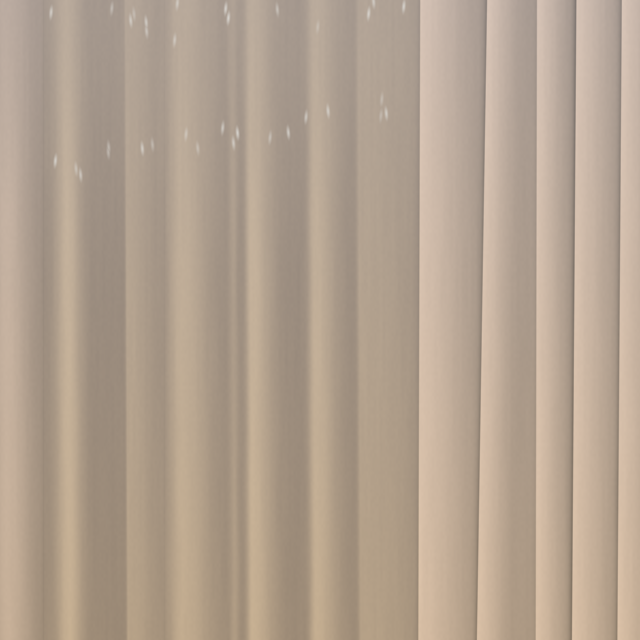
Give the GLSL for this texture, as a Shadertoy shader.

```glsl
// Draws beige curtains: a softly rippled sheer with small glints, beside heavier overlapping pleats.
#define SHADOW vec3(0.60, 0.542, 0.487)
#define SHEER_LIT vec3(0.82, 0.737, 0.632)
#define CLOTH_LIT vec3(0.82, 0.735, 0.658)
#define GLINT_COLOR vec3(0.86, 0.85, 0.83)
#define SHEER_BASE 0.606
#define CLOTH_EDGE 0.655
#define PLEAT_LIGHT 0.825
#define PLEAT_FALL 0.155
#define GLINT_GROUPS 9
#define GLINT_SIZE vec2(0.0028, 0.0098)
#define WEAVE 0.013

// Sheer ripples: centre, left softness, right softness, brightness
const vec4 RIPPLES[8] = vec4[8](
    vec4(0.010, 0.030, 0.038, 0.170), vec4(0.106, 0.019, 0.021, 0.165),
    vec4(0.199, 0.003, 0.042, 0.105), vec4(0.283, 0.020, 0.045, 0.145),
    vec4(0.365, 0.007, 0.007, 0.070), vec4(0.393, 0.009, 0.032, 0.165),
    vec4(0.492, 0.010, 0.034, 0.155), vec4(0.563, 0.005, 0.095, 0.098));

// Heavy pleats: left edge, tilt, width of falloff, crease depth
const vec4 PLEATS[5] = vec4[5](
    vec4(0.655, 0.003, 0.105, 0.12), vec4(0.753, 0.016, 0.062, 0.28),
    vec4(0.838, 0.002, 0.058, 0.08), vec4(0.897, 0.007, 0.078, 0.36),
    vec4(0.968, 0.007, 0.072, 0.26));

float hash(vec2 p) {
    p = fract(p * vec2(0.1031, 0.1137));
    p += dot(p, p.yx + 33.33);
    return fract((p.x + p.y) * p.x * 91.7);
}

float noise(vec2 p) {
    vec2 i = floor(p), f = fract(p);
    f = f * f * (3.0 - 2.0 * f);
    return mix(mix(hash(i), hash(i + vec2(1, 0)), f.x),
               mix(hash(i + vec2(0, 1)), hash(i + vec2(1, 1)), f.x), f.y);
}

// Brightness of the sheer: asymmetric soft ridges, paler and flatter near the top
float sheerTone(vec2 uv) {
    float sum = 0.0;
    for (int i = 0; i < 8; i++) {
        vec4 r = RIPPLES[i];
        float d = uv.x - r.x + 0.004 * (uv.y - 0.5);
        float s = d / (d < 0.0 ? r.y : r.z);
        sum += r.w * exp(-s * s);
    }
    float top = smoothstep(0.5, 1.0, uv.y);
    float seam = exp(-abs(uv.x - 0.068) / 0.002) + 0.6 * exp(-abs(uv.x - 0.257) / 0.002);
    return SHEER_BASE + 0.045 * top + sum * mix(1.0, 0.55, top) - 0.025 * seam;
}

// Pleats overlap from left to right, each casting a crease on the previous one
float addPleats(float tone, vec2 uv, float px) {
    for (int i = 0; i < 5; i++) {
        vec4 p = PLEATS[i];
        float d = uv.x - p.x - p.y * (uv.y - 0.5);
        float body = PLEAT_LIGHT - PLEAT_FALL * smoothstep(0.0, 1.0, d / p.z);
        body += 0.03 * exp(-max(d, 0.0) / 0.007);
        tone *= 1.0 - p.w * exp(-max(-d, 0.0) / 0.0035);
        tone = mix(tone, body, smoothstep(-px, px, d));
    }
    return tone;
}

// Two slanting rows of scattered upright glints
float glints(vec2 uv, float px) {
    float light = 0.0;
    for (int row = 0; row < 2; row++)
    for (int g = 0; g < GLINT_GROUPS; g++)
    for (int k = 0; k < 3; k++) {
        vec2 id = vec2(g * 3 + k + 5, row * 17 + 3);
        float cx = 0.08 + 0.55 * (float(g) + 0.6 * hash(id.yy + float(g))) / float(GLINT_GROUPS - 1);
        float cy = row == 0 ? 0.945 + 0.10 * cx : 0.715 + 0.20 * cx;
        vec2 jitter = vec2(hash(id), hash(id + 41.0)) - 0.5;
        vec2 q = uv - vec2(cx, cy) - jitter * vec2(0.045, row == 0 ? 0.075 : 0.05);
        q.x += 0.08 * q.y * sign(jitter.x);
        float d = (length(q / GLINT_SIZE) - 1.0) * GLINT_SIZE.x;
        float strength = step(row == 0 ? 0.55 : 0.25, hash(id + 73.0)) * (0.4 + 0.5 * hash(id + 97.0));
        light = max(light, strength * (1.0 - smoothstep(-0.0015 - px, px, d)));
    }
    return light * (1.0 - smoothstep(CLOTH_EDGE - 0.005, CLOTH_EDGE, uv.x));
}

void mainImage(out vec4 fragColor, in vec2 fragCoord) {
    vec2 uv = fragCoord / iResolution.xy;
    float px = 1.0 / iResolution.y;

    // Fold shading with fine vertical threads
    float tone = addPleats(sheerTone(uv), uv, px);
    tone += WEAVE * (noise(uv * vec2(210.0, 9.0)) - 0.5);
    tone += 0.8 * WEAVE * (noise(uv * vec2(300.0, 180.0)) - 0.5);

    // Yellowish sheer, pinker cloth at both sides
    float cloth = max(smoothstep(-px, px, uv.x - CLOTH_EDGE - 0.003 * (uv.y - 0.5)),
                      1.0 - smoothstep(0.062, 0.07, uv.x));
    vec3 color = mix(SHADOW, mix(SHEER_LIT, CLOTH_LIT, cloth), (tone - 0.60) / 0.22);

    // Cooler light from above, then the glints
    color += vec3(-0.012, 0.014, 0.064) * (uv.y - 0.45);
    color = mix(color, GLINT_COLOR, glints(uv, px));
    fragColor = vec4(clamp(color, 0.0, 1.0), 1.0);
}
```
